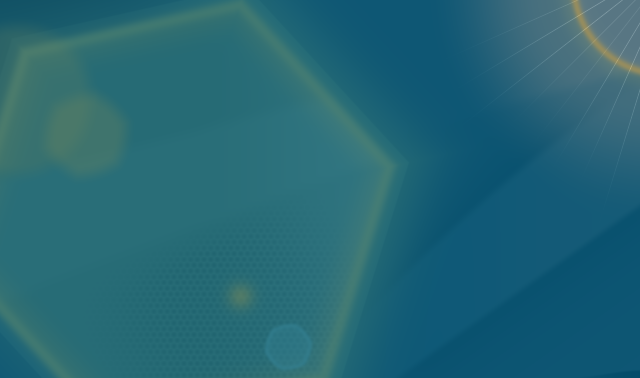
A Shadertoy shader for this background:

```glsl
float hash(float n) {
    return fract(sin(n * 12.9898) * 43758.5453);
}

// Signed distance to a hexagon with one corner pointing along the angle "turn"
float hexagon(vec2 p, float apothem, float turn) {
    float c = cos(turn), s = sin(turn);
    vec2 q = abs(vec2(c * p.x + s * p.y, c * p.y - s * p.x));
    return max(q.y, dot(q, vec2(0.866, 0.5))) - apothem;
}

// Hexagon with bulging sides and blunt corners
float softHexagon(vec2 p, float apothem, float turn) {
    return mix(hexagon(p, apothem, turn), length(p) - apothem * 1.06, 0.55);
}

// Soft step from 1 inside to 0 outside
float fill(float d, float blur) {
    return 1.0 - smoothstep(-blur, blur, d);
}

float bell(float d, float width) {
    return exp(-d * d / (width * width));
}

vec3 backdrop(vec2 p) {
    vec3 color = mix(vec3(0.06, 0.31, 0.39), vec3(0.055, 0.34, 0.455), smoothstep(0.1, 0.8, p.x + 1.0 - p.y));

    // Broad slanted beams with one soft side each
    float x = p.x - 1.28;
    float upper = p.y - (0.47 + 0.87 * x - 0.31 * x * x);
    float lower = p.y - (0.226 + 0.71 * (p.x - 1.37));
    float wedge = p.y - (0.645 + 0.273 * (p.x - 1.06));
    float right = smoothstep(0.85, 1.15, p.x);
    float beam = fill(upper, 0.02) * fill(-lower, 0.015);
    color += right * beam * mix(vec3(0.0, 0.008, 0.01), vec3(0.025, 0.015, 0.01), smoothstep(1.1, 1.6, p.x));
    color -= right * 0.02 * fill(-upper, 0.02) * exp(-max(upper, 0.0) * 7.0) * fill(wedge, 0.02);
    color -= right * 0.022 * fill(lower, 0.015) * exp(min(lower, 0.0) * 6.0);
    color -= 0.04 * fill(p.y - 0.02 * smoothstep(1.5, 1.7, p.x), 0.004) * smoothstep(1.45, 1.7, p.x);
    return color;
}

vec3 addSun(vec3 color, vec2 p, float pixel) {
    // Hazy disc, darker below a slanted line, and a golden ring
    float r = length(p - vec2(1.759, 1.044));
    float haze = 1.0 - smoothstep(0.3, 0.64, r);
    float wedge = p.y - (0.645 + 0.273 * (p.x - 1.06));
    float shade = 0.92 - 0.14 * fill(wedge, 0.02);
    color = mix(color, vec3(0.31, 0.45, 0.50), haze * shade);
    color = mix(color, vec3(0.36, 0.47, 0.52), fill(r - 0.241, 0.012) * 0.8);
    color = mix(color, vec3(0.59, 0.54, 0.35), 0.8 * bell(r - 0.241, 0.011));
    color += vec3(0.06, 0.035, -0.01) * bell(r - 0.255, 0.03);

    // Thin rays fanning out from beyond the corner
    vec2 q = p - vec2(1.803, 1.122);
    for (int i = 0; i < 8; i++) {
        float n = float(i);
        float angle = radians(24.0 + 7.0 * n);
        vec2 dir = -vec2(cos(angle), sin(angle));
        float along = dot(q, dir);
        float side = abs(q.x * dir.y - q.y * dir.x);
        float reach = 0.62 + 0.18 * hash(n + 3.0);
        float fade = smoothstep(reach, 0.25, along);
        float line = fill(side - 0.0008, 0.7 * pixel);
        color += vec3(0.24, 0.22, 0.20) * line * fade * (0.25 + 0.6 * hash(n + 9.0));
    }
    return color;
}

vec3 addLargeHexagon(vec3 color, vec2 p, float pixel) {
    vec2 q = p - vec2(0.462, 0.431);
    float d = hexagon(q, 0.515, 0.2207);
    float outer = hexagon(q, 0.55, 0.2207);

    // Green halo outside, flat teal inside
    float halo = 0.8 * bell(max(d, 0.0), 0.115);
    color = mix(color, vec3(0.145, 0.42, 0.46), halo * mix(0.55, 1.0, smoothstep(0.3, 0.8, p.x)));
    color += vec3(0.018, 0.02, 0.012) * fill(outer, pixel);
    vec3 teal = mix(vec3(0.16, 0.43, 0.47), vec3(0.19, 0.46, 0.505), smoothstep(0.5, 1.0, p.x));
    teal -= 0.012 * fill(0.525 + 0.25 * p.x - p.y, 0.025);
    teal -= 0.008 * fill(p.y - 0.20 - 0.375 * p.x, 0.025);

    // Fine staggered dots
    vec2 grid = p / vec2(0.0177, 0.0153);
    grid.x += 0.5 * mod(floor(grid.y), 2.0);
    vec2 cell = (fract(grid) - 0.5) * vec2(0.0177, 0.0153);
    float dots = fill(length(cell) - 0.0055, 0.003 + pixel);
    float patchMask = fill(length(p - vec2(0.62, 0.17)) - 0.28, 0.14);
    patchMask *= fill(p.y - 0.11 - 0.47 * p.x, 0.06);
    teal -= vec3(0.026, 0.03, 0.025) * dots * patchMask;
    color = mix(color, teal, fill(d, 0.016));

    // Faint glowing rim, spreading inward
    color = mix(color, vec3(0.27, 0.49, 0.45), 0.55 * bell(d + 0.01, 0.018));
    color += vec3(0.04, 0.015, -0.015) * bell(d + 0.03, 0.045);
    return color;
}

vec3 addFlares(vec3 color, vec2 p) {
    vec3 gold = vec3(0.42, 0.52, 0.37);
    float disc = length(p - vec2(0.044, 0.735)) - 0.195;
    color = mix(color, gold, 0.25 * fill(disc, 0.03));
    float spot = softHexagon(p - vec2(0.228, 0.642), 0.1, 0.3);
    color = mix(color, gold, 0.36 * fill(spot, 0.028));
    float spark = length(p - vec2(0.637, 0.216));
    color = mix(color, gold, 0.6 * bell(spark, 0.034));

    // Small blue flare with a brighter rim
    float blue = softHexagon(p - vec2(0.763, 0.082), 0.058, 0.22);
    color = mix(color, vec3(0.20, 0.50, 0.57), 0.4 * fill(blue, 0.006) + 0.25 * bell(blue + 0.005, 0.007));
    return color;
}

void mainImage(out vec4 fragColor, in vec2 fragCoord) {
    vec2 p = fragCoord / iResolution.y;
    float pixel = 1.0 / iResolution.y;
    vec3 color = addSun(backdrop(p), p, pixel);
    color = addFlares(addLargeHexagon(color, p, pixel), p);
    fragColor = vec4(clamp(color, 0.0, 1.0), 1.0);
}
```
